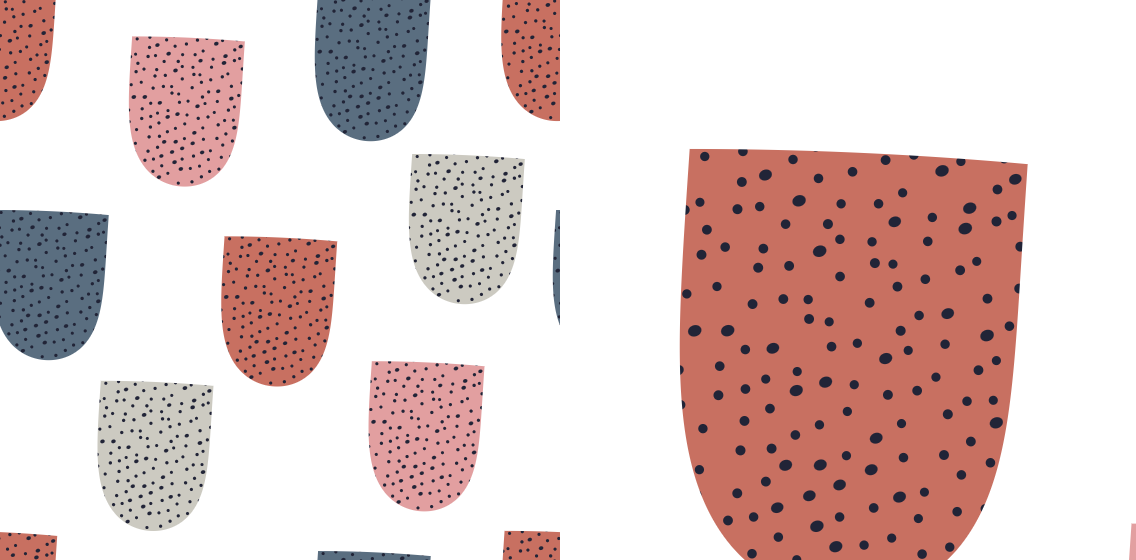
Left, the full canvas; right, a detail of the centre.
Reproduce this pattern procedurally as a WebGL 2 fragment shader.

```glsl
#version 300 es
precision highp float;
// Seamless tile of eight speckled, round-bottomed pockets in four colours on white.

#define POCKET_HALF_WIDTH 0.1009
#define POCKET_DEPTH 0.2682
#define POCKET_ROUNDNESS 4.8
#define POCKET_LEAN 0.0085
#define TOP_SLOPE 0.0091
#define DOT_SPACING 0.0190
#define DOT_RADIUS 0.0028
#define DOT_JITTER 0.54
#define BIG_DOT_SHARE 0.18

uniform vec2 u_resolution;
out vec4 fragColor;

const vec3 PAPER = vec3(1.0);
const vec3 INK = vec3(0.13, 0.14, 0.215);
const vec3 FABRICS[4] = vec3[4](
    vec3(0.886, 0.624, 0.627),   // pink
    vec3(0.353, 0.431, 0.502),   // slate blue
    vec3(0.784, 0.439, 0.380),   // terracotta
    vec3(0.800, 0.792, 0.757));  // stone

// Top-left corners, y measured downwards; fabrics follow in turn.
const vec2 CORNERS[8] = vec2[8](
    vec2(0.236, 0.065), vec2(0.568, -0.016), vec2(0.901, -0.052), vec2(0.736, 0.275),
    vec2(0.664, 0.645), vec2(0.993, 0.375), vec2(0.401, 0.422), vec2(0.180, 0.680));

vec3 hash3(vec2 cell) {
    vec3 h = fract(cell.xyx * vec3(0.1031, 0.1030, 0.0973));
    h += dot(h, h.yxz + 33.33);
    return fract((h.xxy + h.yzz) * h.zyx);
}

// Signed distance to a pocket whose top-left corner is the origin.
float pocketDistance(vec2 p) {
    float depth = max(p.y, 0.0) / POCKET_DEPTH;
    float axis = POCKET_HALF_WIDTH - POCKET_LEAN * sin(min(depth * 2.15, 2.5));
    float side = (p.x - axis) / POCKET_HALF_WIDTH;
    float field = side * side + pow(depth, POCKET_ROUNDNESS) - 1.0;
    vec2 slope = vec2(2.0 * side / POCKET_HALF_WIDTH,
        POCKET_ROUNDNESS * pow(depth, POCKET_ROUNDNESS - 1.0) / POCKET_DEPTH);
    float body = field / max(length(slope), 0.001);
    float across = p.x / (2.0 * POCKET_HALF_WIDTH);
    float top = TOP_SLOPE * across * across - p.y;
    return max(body, top);
}

// Signed distance to the nearest dot of a jittered, staggered grid.
float dotDistance(vec2 p) {
    vec2 grid = mat2(0.94, 0.342, -0.342, 0.94) * p / DOT_SPACING + 40.0;
    float nearest = 1.0;
    float baseRow = floor(grid.y);
    for (int j = -1; j <= 1; j++) {
        float row = baseRow + float(j);
        float stagger = 0.5 * mod(row, 2.0);
        float baseColumn = floor(grid.x - stagger);
        for (int i = -1; i <= 1; i++) {
            vec2 cell = vec2(baseColumn + float(i), row);
            vec3 rnd = hash3(cell);
            vec2 centre = cell + 0.5 + vec2(stagger, 0.0) + DOT_JITTER * (rnd.xy - 0.5);
            vec2 d = (grid - centre) * DOT_SPACING;
            // A few dots are larger and slightly oval.
            float big = step(1.0 - BIG_DOT_SHARE, rnd.z);
            d.x *= 1.0 - 0.18 * big;
            float radius = DOT_RADIUS * (0.96 + 0.1 * rnd.x + 0.14 * big);
            nearest = min(nearest, length(d) - radius);
        }
    }
    return nearest;
}

float coverage(float dist, float pixel) {
    return clamp(0.5 - dist / pixel, 0.0, 1.0);
}

void main() {
    vec2 uv = gl_FragCoord.xy / u_resolution;
    uv.y = 1.0 - uv.y;
    float pixel = 1.0 / min(u_resolution.x, u_resolution.y);

    vec3 color = PAPER;
    for (int k = 0; k < 8; k++) {
        // Wrap at the canvas edges, with a margin outside the corner.
        vec2 p = fract(uv - CORNERS[k] + 0.05) - 0.05;
        float pocket = coverage(pocketDistance(p), pixel);
        if (pocket > 0.0) {
            vec3 cloth = mix(FABRICS[k % 4], INK, coverage(dotDistance(p), pixel));
            color = mix(color, cloth, pocket);
        }
    }
    fragColor = vec4(color, 1.0);
}
```
